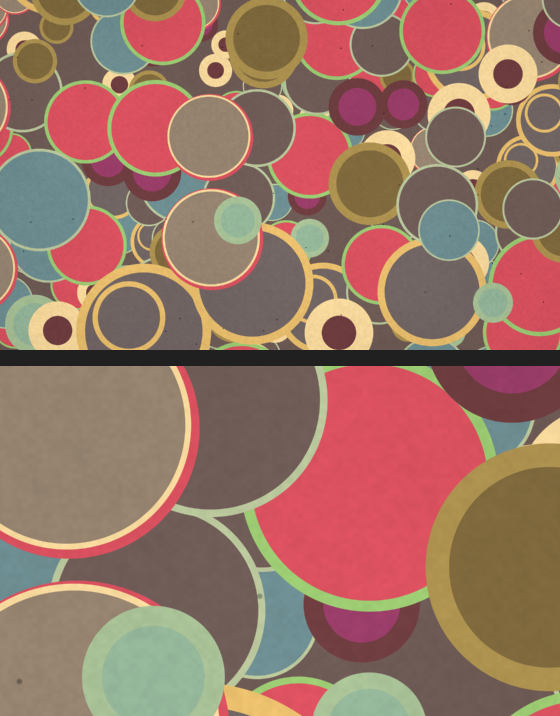
Top, the full canvas; bottom, a detail of the centre.
Reproduce this pattern procedurally as a WebGL 1 fragment shader.

```glsl
precision highp float;
// Crowded overlapping retro discs with coloured rims on worn, grainy paper.

uniform vec2 u_resolution;

const vec3 GROUND = vec3(0.42, 0.345, 0.325);
const vec3 BROWN  = vec3(0.43, 0.355, 0.335);
const vec3 GREY   = vec3(0.435, 0.39, 0.385);
const vec3 TAUPE  = vec3(0.58, 0.51, 0.435);
const vec3 BLUE   = vec3(0.42, 0.545, 0.56);
const vec3 RED    = vec3(0.84, 0.31, 0.365);
const vec3 PLUM   = vec3(0.59, 0.235, 0.40);
const vec3 MAROON = vec3(0.425, 0.235, 0.245);
const vec3 OLIVE  = vec3(0.49, 0.405, 0.235);
const vec3 KHAKI  = vec3(0.665, 0.56, 0.305);
const vec3 RUST   = vec3(0.47, 0.325, 0.225);
const vec3 YELLOW = vec3(0.90, 0.735, 0.42);
const vec3 CREAM  = vec3(0.965, 0.845, 0.61);
const vec3 LEAF   = vec3(0.60, 0.78, 0.44);
const vec3 SAGE   = vec3(0.715, 0.765, 0.60);
const vec3 MINT   = vec3(0.57, 0.70, 0.59);
const vec3 PALE   = vec3(0.645, 0.74, 0.575);

const float JITTER = 0.75;         // share of a cell a centre may roam
const float GRAIN = 0.075;         // fine paper roughness
const float BLOTCH = 0.07;         // broad stains
const float SPECK_SHARE = 0.035;   // cells carrying a dark fleck

// Concentric colours; ratios and size are relative to the full radius.
struct Style { vec3 rim; vec3 band; vec3 core; float bandRatio; float coreRatio; float size; };

float hash(vec2 p) {
  return fract(sin(dot(p, vec2(127.1, 311.7))) * 43758.5453);
}

float noise(vec2 p) {
  vec2 i = floor(p), f = fract(p);
  f = f * f * (3.0 - 2.0 * f);
  return mix(mix(hash(i), hash(i + vec2(1.0, 0.0)), f.x),
             mix(hash(i + vec2(0.0, 1.0)), hash(i + 1.0), f.x), f.y);
}

float fbm(vec2 p) {
  float sum = 0.0, amp = 0.5;
  for (int k = 0; k < 4; k++) {
    sum += amp * noise(p);
    p = p * 2.1 + 17.3;
    amp *= 0.5;
  }
  return sum;
}

Style pickStyle(float k) {
  if (k < 0.09) return Style(YELLOW, GREY, GREY, 0.87, 0.5, 1.0);
  if (k < 0.22) return Style(SAGE, BLUE, BLUE, 0.945, 0.5, 0.75);
  if (k < 0.37) return Style(LEAF, RED, RED, 0.915, 0.5, 0.75);
  if (k < 0.53) return Style(SAGE, BROWN, BROWN, 0.935, 0.5, 0.7);
  if (k < 0.67) return Style(CREAM, CREAM, MAROON, 0.8, 0.5, 0.52);
  if (k < 0.76) return Style(MAROON, MAROON, PLUM, 0.8, 0.66, 0.54);
  if (k < 0.86) return Style(KHAKI, OLIVE, OLIVE, 0.81, 0.5, 0.6);
  if (k < 0.93) return Style(PALE, MINT, MINT, 0.72, 0.5, 0.56);
  if (k < 0.985) return Style(RED, CREAM, TAUPE, 0.955, 0.91, 0.78);
  return Style(RUST, RUST, RUST, 0.8, 0.5, 0.4);
}

// Antialiased coverage of the inside of a signed distance.
float cover(float d) {
  return clamp(0.5 - d * u_resolution.y / 1.3, 0.0, 1.0);
}

// Paints one jittered grid of discs over the given colour.
vec3 paintLayer(vec3 color, vec2 p, float cell, float maxRadius, float presence, float seed) {
  vec2 home = floor(p / cell);
  for (int j = -1; j <= 1; j++) {
    for (int i = -1; i <= 1; i++) {
      vec2 id = home + vec2(float(i), float(j));
      vec2 key = id + seed;
      if (hash(key + 5.7) > presence) continue;
      vec2 roam = vec2(hash(key + 1.3), hash(key + 9.1)) - 0.5;
      vec2 q = p - (id + 0.5 + JITTER * roam) * cell;
      float kind = hash(key + 23.9);
      Style s = pickStyle(kind);
      float r = maxRadius * s.size * mix(0.75, 1.0, hash(key + 31.4));
      float d = length(q);
      if (kind >= 0.985) d = abs(q.x + 0.25 * q.y) + abs(q.y - 0.25 * q.x);
      color = mix(color, s.rim, cover(d - r));
      // Taupe discs sit off-centre in their outer rings
      float shifted = kind > 0.93 && kind < 0.985 ? length(q - vec2(-0.02, 0.025) * r) : d;
      color = mix(color, s.band, cover(shifted - r * s.bandRatio));
      color = mix(color, s.core, cover(shifted - r * s.coreRatio));
      // Some yellow-rimmed discs hold a smaller hoop
      if (kind < 0.045) {
        float hoop = abs(length(q - vec2(-0.22, 0.2) * r) - 0.5 * r) - 0.04 * r;
        color = mix(color, YELLOW, cover(hoop));
      }
    }
  }
  return color;
}

// Multiplies in grain, stains, flecks and a faint darkening to the edges.
vec3 agePaper(vec3 color, vec2 p, vec2 uv) {
  float grain = noise(p * 210.0) * 0.6 + noise(p * 95.0) * 0.4 - 0.5;
  float stain = fbm(p * 5.0) - 0.47;
  vec2 spot = p * 26.0, id = floor(spot);
  vec2 center = 0.25 + 0.5 * vec2(hash(id + 3.1), hash(id + 7.7));
  float fleck = step(hash(id + 41.0), SPECK_SHARE) * (1.0 - smoothstep(0.03, 0.1, length(fract(spot) - center)));
  float edge = dot(uv - 0.5, uv - 0.5);
  return color * (1.02 + GRAIN * grain + BLOTCH * stain - 0.3 * fleck - 0.1 * edge);
}

void main() {
  vec2 p = gl_FragCoord.xy / u_resolution.y;
  vec3 color = GROUND;
  color = paintLayer(color, p, 0.12, 0.105, 0.9, 11.0);   // small filling
  color = paintLayer(color, p, 0.20, 0.165, 0.75, 47.0);  // middle sizes
  color = paintLayer(color, p, 0.28, 0.20, 0.9, 83.0);    // large discs
  color = paintLayer(color, p, 0.24, 0.13, 0.35, 129.0);  // small accents on top
  gl_FragColor = vec4(agePaper(color, p, gl_FragCoord.xy / u_resolution), 1.0);
}
```
